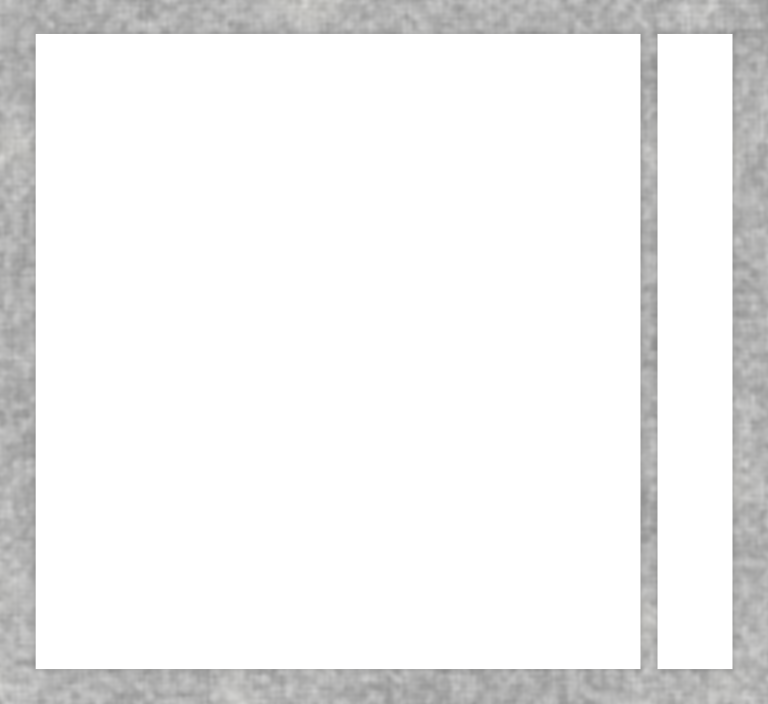
Reproduce this background procedurally as a Shadertoy shader.

```glsl
// Two white panels, one wide and one narrow, on a mottled grey stone ground.
// The stone sums value noise at several scales; the panels are box distance
// functions with smoothed edges and a thin soft shadow.

#define WIDE_PANEL   vec4(0.0464, 0.0496, 0.8340, 0.9518)  // left, bottom, right, top
#define NARROW_PANEL vec4(0.8561, 0.0496, 0.9538, 0.9518)
#define STONE_GREY   vec3(0.700, 0.700, 0.698)
#define WARM_TINT    vec3(0.030, 0.028, 0.018)
#define MOTTLE_SCALE 85.0
#define MOTTLE_DEPTH 0.19
#define CLOUD_DEPTH  0.09
#define WEAVE_DEPTH  0.03
#define SHADOW_WIDTH 0.004
#define SHADOW_DEPTH 0.12

float hash(vec2 cell) {
    vec3 q = fract(vec3(cell.xyx) * 0.1031);
    q += dot(q, q.yzx + 33.33);
    return fract((q.x + q.y) * q.z);
}

float valueNoise(vec2 p) {
    vec2 cell = floor(p);
    vec2 f = fract(p);
    f = f * f * (3.0 - 2.0 * f);
    float low = mix(hash(cell), hash(cell + vec2(1.0, 0.0)), f.x);
    float high = mix(hash(cell + vec2(0.0, 1.0)), hash(cell + 1.0), f.x);
    return mix(low, high, f.y);
}

// Noise centred on zero: two octaves, the second one turned
float mottle(vec2 p) {
    vec2 turned = mat2(0.8, 0.6, -0.6, 0.8) * p;
    return 0.65 * valueNoise(p) + 0.35 * valueNoise(turned * 1.7 + 19.0) - 0.5;
}

vec3 stone(vec2 p) {
    float cloud = mottle(p * 9.0 + 5.0);
    float weave = valueNoise(p * vec2(230.0, 30.0))
                + valueNoise(p * vec2(30.0, 230.0) + 40.0) - 1.0;
    float shade = MOTTLE_DEPTH * mottle(p * MOTTLE_SCALE)
                + CLOUD_DEPTH * cloud + WEAVE_DEPTH * weave;
    float warmth = smoothstep(0.08, 0.35, cloud);
    return STONE_GREY + shade + WARM_TINT * warmth;
}

// Signed distance to a panel, in canvas heights
float panelDistance(vec2 p, vec4 panel, float aspect) {
    vec4 bounds = panel * vec4(aspect, 1.0, aspect, 1.0);
    vec2 d = abs(p - 0.5 * (bounds.xy + bounds.zw)) - 0.5 * (bounds.zw - bounds.xy);
    return length(max(d, 0.0)) + min(max(d.x, d.y), 0.0);
}

void mainImage(out vec4 fragColor, in vec2 fragCoord) {
    float pixel = 1.0 / iResolution.y;
    float aspect = iResolution.x * pixel;
    vec2 p = fragCoord * pixel;

    // Nearest panel
    float dist = min(panelDistance(p, WIDE_PANEL, aspect),
                     panelDistance(p, NARROW_PANEL, aspect));

    // Stone, shadow, then paper white
    vec3 color = stone(p);
    color *= 1.0 - SHADOW_DEPTH * exp(-max(dist, 0.0) / SHADOW_WIDTH);
    float cover = clamp(0.5 - dist / pixel, 0.0, 1.0);
    fragColor = vec4(mix(color, vec3(1.0), cover), 1.0);
}
```
